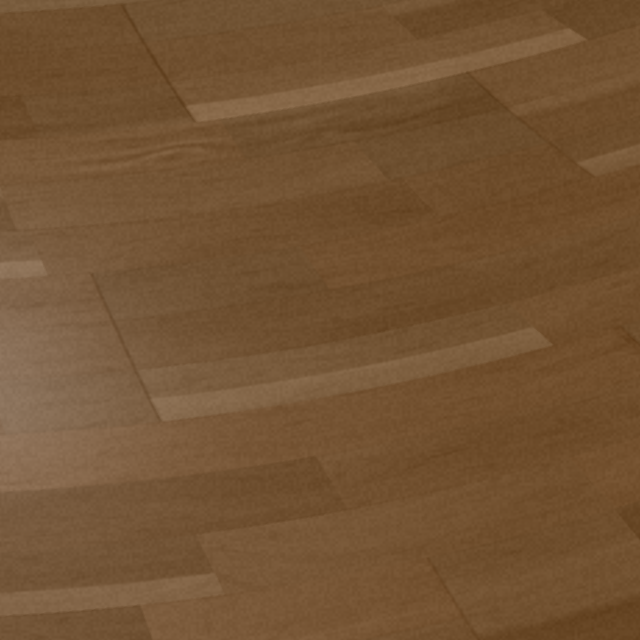
A WebGL 1 fragment shader for this texture:

```glsl
precision highp float;
// Three-strip oak floor: boards sweep up to the right in gentle arcs, each
// split into staves with their own tone, grain, pale sapwood and slanted ends.
// Soft window light falls from the left; samples are averaged for soft edges.

uniform vec2 u_resolution;

const vec3 OAK_DARK = vec3(0.408, 0.278, 0.148);
const vec3 OAK_PALE = vec3(0.560, 0.435, 0.310);
const vec3 GLARE = vec3(0.105, 0.130, 0.165);
const vec3 WARM_SHIFT = vec3(0.010, -0.003, -0.008);
const vec2 BEND = vec2(0.05, 0.13);               // linear, quadratic sweep
const vec3 ROW_FIT = vec3(-1.32, 15.9, -3.22);    // strips narrow with distance
const vec3 JOINT = vec3(0.19, 0.4685, 0.0715);    // board end offsets
const vec2 LEAN = vec2(0.025, 0.070);             // end slant, left and right
const float BOARD_LENGTH = 1.27;
const float STAVE_LENGTH = 0.53;
const float LANES = 3.0;
const float KNOT_ROW = 2.72;
const float STAVE_CONTRAST = 0.26;
const float SOFTNESS = 0.0013;
const float SPECKLE = 0.034;

float hash(vec2 p) {
  vec3 q = fract(p.xyx * 0.1031);
  q += dot(q, q.yzx + 33.33);
  return fract((q.x + q.y) * q.z);
}

float noise(vec2 p) {
  vec2 i = floor(p), f = fract(p);
  f = f * f * (3.0 - 2.0 * f);
  return mix(mix(hash(i), hash(i + vec2(1.0, 0.0)), f.x),
             mix(hash(i + vec2(0.0, 1.0)), hash(i + vec2(1.0, 1.0)), f.x), f.y);
}

// Streaks stretched along the strip, bent by a slow wobble
float grain(vec2 q, float seed) {
  vec2 o = vec2(seed * 37.0, seed * 61.0) + 40.0;
  float wobble = noise(q * vec2(4.0, 1.4) + o);
  float broad = noise(vec2(q.x * 2.5, q.y * 2.0 + wobble) + o);
  float fine = noise(vec2(q.x * 7.0, q.y * 11.0 + wobble * 4.0) + o);
  float hair = noise(vec2(q.x * 16.0, q.y * 21.0 + wobble * 6.0) + o);
  float fleck = noise(vec2(q.x * 26.0, q.y * 12.0 + wobble * 6.0) + o);
  return 0.22 * (broad - 0.5) + 0.10 * (fine - 0.5) + 0.08 * (hair - 0.5)
       - 0.13 * smoothstep(0.76, 0.98, fleck);
}

// A streaky band of wild grain that closes round a few small knots
float wildGrain(vec2 q) {
  float tone = 0.0, swirl = 0.0;
  for (int i = 0; i < 3; i++) {
    float n = float(i);
    vec2 d = (q - vec2(0.27 + 0.22 * n, KNOT_ROW)) / vec2(0.045, 0.24);
    d.y += 0.55 * d.x;
    float r = dot(d, d);
    swirl += exp(-0.6 * r);
    tone -= 0.26 * exp(-5.0 * r);
  }
  float band = smoothstep(1.3, 2.0, q.y) * (1.0 - smoothstep(2.85, 3.0, q.y));
  band *= 1.0 - smoothstep(0.66, 0.73, q.x);
  float flow = q.y * 7.0 + 2.0 * swirl + noise(q * vec2(6.0, 2.0));
  float streak = noise(vec2(q.x * 4.0, flow));
  return band * (tone + 0.14 * swirl + 0.46 * (streak - 0.40));
}

vec3 floorColor(vec2 p) {
  // Strip, board and lane under this point
  float v = 1.0 - p.y + p.x * (BEND.x + BEND.y * p.x);
  float row = ROW_FIT.x + v * (ROW_FIT.y + ROW_FIT.z * v);
  float strip = floor(row), across = row - strip;
  float board = floor((strip + 1.0) / LANES);
  float boardRow = row + 1.0 - LANES * board;
  float outer = step(1.5, floor(boardRow));

  // Position along the board, measured from its slanted end
  float joint = JOINT.x + board * (JOINT.y + board * JOINT.z);
  float along = p.x - mix(LEAN.x, LEAN.y, p.x) * boardRow - joint;
  float plank = floor(along / BOARD_LENGTH);
  float t = along - plank * BOARD_LENGTH;
  float shift = (1.0 - outer) * 0.75 * hash(vec2(strip + 20.0, 5.0));
  float stave = floor(t / STAVE_LENGTH + shift);
  vec2 id = vec2(strip + 20.0, stave + 7.0 * plank + 40.0);
  float seed = hash(id);

  // Stave tone and figure
  vec2 q = vec2(p.x, row);
  float tone = 0.19 + STAVE_CONTRAST * (seed - 0.5) + grain(q, seed) + wildGrain(q);

  // Sapwood: low edge of each outer first stave, high edge of some others
  float width = mix(0.35, 0.60, hash(id + 11.0));
  float first = outer * (1.0 - step(0.5, stave));
  float depth = across - 1.0 + width;
  float lowSap = first * smoothstep(0.0, 0.05, depth) * (1.0 - 0.7 * depth);
  float reach = 0.14 + 0.22 * noise(vec2(p.x * 4.0, strip));
  float highSap = (1.0 - first) * step(0.82, hash(id + 23.0))
                * (1.0 - smoothstep(reach - 0.06, reach + 0.12, across));
  tone += 0.44 * lowSap + 0.34 * highSap;

  // Faint seams, broken in places, and darker board ends
  float broken = smoothstep(0.4, 0.8, noise(vec2(p.x * 4.0, strip * 3.0)));
  float seam = 1.0 - smoothstep(0.0, 0.05, min(across, 1.0 - across));
  float endGap = 1.0 - smoothstep(0.001, 0.0040, min(t, BOARD_LENGTH - t));
  tone -= 0.10 * broken * seam + mix(0.42, 0.16, p.x) * endGap;

  // Warmth and light from the left
  vec3 color = mix(OAK_DARK, OAK_PALE, max(tone, -0.22));
  color += WARM_SHIFT * (hash(id + 31.0) - 0.2 - 0.9 * p.y);
  vec2 g = (p - vec2(-0.05, 0.42)) / vec2(0.24, 0.22);
  float wash = (1.0 - smoothstep(0.0, 0.8, p.x)) * (1.0 - smoothstep(0.3, 0.9, p.y));
  float shade = smoothstep(0.4, 1.0, p.x);
  return color + GLARE * (0.85 * exp(-dot(g, g)) + 0.32 * wash - 0.10 * shade);
}

void main() {
  vec2 p = gl_FragCoord.xy / u_resolution;
  vec3 color = vec3(0.0);
  for (int j = -1; j <= 1; j++)
    for (int i = -1; i <= 1; i++)
      color += floorColor(p + SOFTNESS * vec2(float(i), float(j)));
  color /= 9.0;
  color += SPECKLE * (noise(p * 230.0) - 0.5);
  gl_FragColor = vec4(color, 1.0);
}
```
